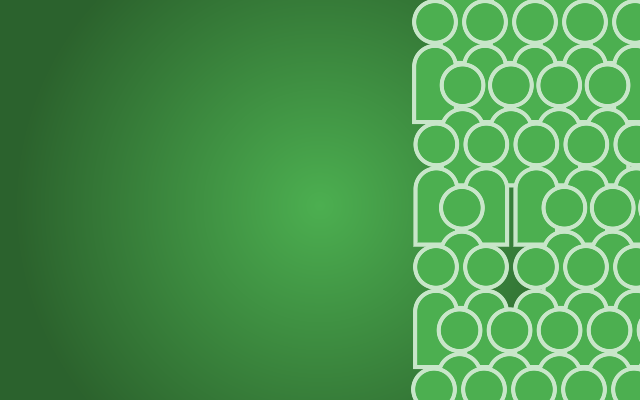
Write a Shadertoy shader that draws this background.

```glsl
// Green radial glow with staggered rows of outlined discs and arches on the right.

const vec3 GLOW   = vec3(0.298, 0.686, 0.314);
const vec3 SHADE  = vec3(0.170, 0.385, 0.175);
const vec3 STROKE = vec3(0.785, 0.902, 0.790);
const float RADIUS = 27.5;

// Round-topped slab: p is relative to the arch centre, y pointing down
float archDistance(vec2 p) {
    return p.y < 0.0 ? length(p) - RADIUS
                     : max(abs(p.x) - RADIUS, p.y - 69.0);
}

// Filled shape with an inner border
vec3 paint(vec3 base, float dist, float pixel) {
    float outer = smoothstep(0.5, -0.5, dist / pixel);
    float inner = smoothstep(0.5, -0.5, (dist + 5.0) / pixel);
    return mix(mix(base, STROKE, outer), GLOW, inner);
}

// Disc centre for a row and column; odd rows sit between even ones
vec2 discCentre(int row, int column) {
    float r = float(row), c = float(column);
    bool odd = (row & 1) == 1;
    float spacing = row == 1 || row == 3 ? 58.0 : 60.0;
    vec2 centre = vec2(523.7 - 0.25 * (r - 2.6) * (r - 2.6) + spacing * c,
                       26.3 + 73.5 * r);
    if (odd) centre += vec2(32.7 - 0.7 * r, 2.5);
    if (row == 3 && column > 1) centre.x += 7.0;
    return centre;
}

void mainImage(out vec4 fragColor, in vec2 fragCoord) {
    // The canvas is 480 units high, measured from the top
    float pixel = 480.0 / iResolution.y;
    vec2 p = vec2(fragCoord.x, iResolution.y - fragCoord.y) * pixel;

    // Radial background
    float falloff = clamp(length(p - vec2(384.0, 247.0)) / 365.0, 0.0, 1.0);
    vec3 color = mix(GLOW, SHADE, falloff);

    // Lower rows overlap the ones above
    for (int row = -1; row < 7; row++) {
        for (int column = 0; column < 5; column++) {
            bool gap = (row == 1 && column == 4) || (row == 3 && column == 1);
            if (gap) continue;
            vec2 q = p - discCentre(row, column);
            color = paint(color, archDistance(q - vec2(0.0, 53.7)), pixel);
            color = paint(color, length(q) - RADIUS, pixel);
        }
    }

    fragColor = vec4(color, 1.0);
}
```
